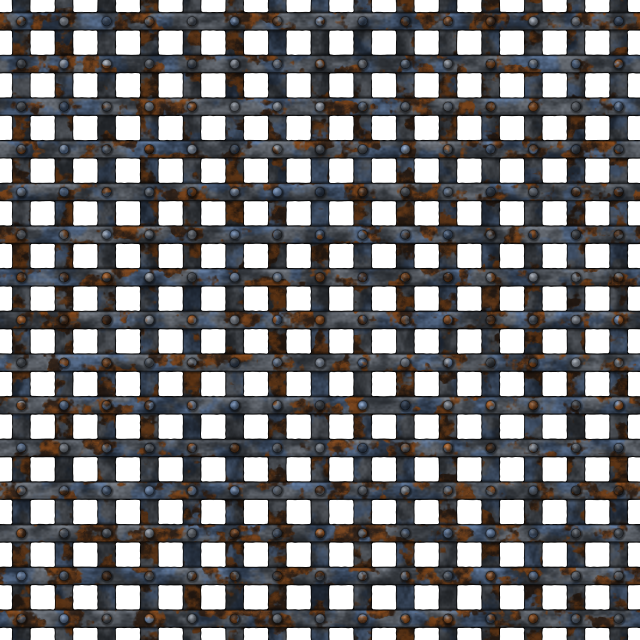
This pattern is drawn by a Shadertoy shader. Its source:

```glsl
// Rusty riveted lattice of flat steel bars over white, 15 by 15 openings, tileable.

float hash(vec2 p) {
    return fract(sin(dot(p, vec2(127.1, 311.7))) * 43758.5);
}

// Value noise that wraps after "period" lattice cells
float noise(vec2 p, vec2 period, float seed) {
    vec2 i = floor(p), f = fract(p);
    f = f * f * (3.0 - 2.0 * f);
    vec2 a = mod(i, period) + seed, b = mod(i + 1.0, period) + seed;
    return mix(mix(hash(a), hash(vec2(b.x, a.y)), f.x),
               mix(hash(vec2(a.x, b.y)), hash(b), f.x), f.y);
}

float fbm(vec2 uv, vec2 period, float seed) {
    float sum = 0.0, amp = 0.52;
    for (int k = 0; k < 4; k++) {
        sum += amp * noise(uv * period, period, seed + float(k) * 17.3);
        period *= 2.0;
        amp *= 0.52;
    }
    return sum;
}

// Blotchy blue-grey steel with rust patches
vec3 metal(vec2 uv, vec2 period, float seed, float rustBias) {
    float tone = fbm(uv, period, seed);
    float grain = noise(uv * 240.0, vec2(240.0), seed + 5.0);
    vec3 steel = mix(vec3(0.17, 0.185, 0.205), vec3(0.39, 0.41, 0.44),
                     smoothstep(0.22, 0.76, tone));
    steel = mix(steel, steel * vec3(0.84, 1.0, 1.2),
                smoothstep(0.45, 0.65, fbm(uv, vec2(28.0), seed + 41.0)));
    vec3 rust = mix(vec3(0.16, 0.10, 0.06), vec3(0.47, 0.25, 0.08),
                    smoothstep(0.3, 0.7, fbm(uv, vec2(70.0), seed + 63.0)));
    float patches = fbm(uv, vec2(36.0), seed + 87.0) + rustBias;
    vec3 col = mix(steel, rust, 0.9 * smoothstep(0.53, 0.64, patches));
    return col * (0.9 + 0.2 * grain);
}

void mainImage(out vec4 fragColor, in vec2 fragCoord) {
    vec2 uv = fragCoord / iResolution.xy;
    float px = 15.0 / iResolution.y;
    vec2 cell = floor(uv * 15.0);
    vec2 q = fract(uv * 15.0) - 0.5;
    vec2 a = abs(q);

    // Vertical bars lie underneath, shaded beside the crossing bars
    vec3 col = metal(uv, vec2(45.0, 30.0), 11.0, 0.0) * 0.76;
    col *= 1.0 - 0.65 * smoothstep(0.175, 0.218, a.x);
    col *= 1.0 - 0.5 * (1.0 - smoothstep(0.2, 0.29, a.y));

    // Horizontal bars on top, with a lit upper bevel and dark edges
    vec3 top = metal(uv, vec2(30.0, 45.0), 137.0, 0.0);
    top *= 1.0 + 0.14 * smoothstep(0.09, 0.15, q.y)
               - 0.14 * smoothstep(0.09, 0.15, -q.y);
    top *= 1.0 - 0.7 * smoothstep(0.165, 0.21, a.y);
    col = mix(col, top, clamp(0.5 - (a.y - 0.208) / px, 0.0, 1.0));

    // Domed rivet at each crossing, each with its own tone
    float r = length(q);
    float tint = hash(cell + 3.7);
    col *= 1.0 - 0.45 * (1.0 - smoothstep(0.11, 0.175, length(q + vec2(-0.012, 0.018))));
    vec3 head = metal(uv, vec2(60.0), 211.0, 0.09 * (hash(cell + 29.0) - 0.5));
    float light = dot(q / 0.115, vec2(-0.3, 0.45));
    head *= 0.82 + 0.3 * tint + 0.55 * light;
    head += (0.08 + 0.16 * tint) * exp(-dot(q - vec2(-0.02, 0.03), q - vec2(-0.02, 0.03)) / 0.0028);
    head *= 1.0 - 0.6 * smoothstep(0.085, 0.118, r);
    col = mix(col, head, clamp(0.5 - (r - 0.115) / px, 0.0, 1.0));

    // Rounded openings with slightly worn, dark rims
    float opening = length(max(0.5 - a - 0.24, 0.0)) - 0.043;
    opening += 0.014 * (noise(uv * 180.0, vec2(180.0), 301.0) - 0.5);
    col *= 1.0 - 0.7 * (1.0 - smoothstep(0.0, 0.03, opening));
    col = mix(col, vec3(1.0), clamp(0.5 - opening / px, 0.0, 1.0));

    fragColor = vec4(col, 1.0);
}
```
